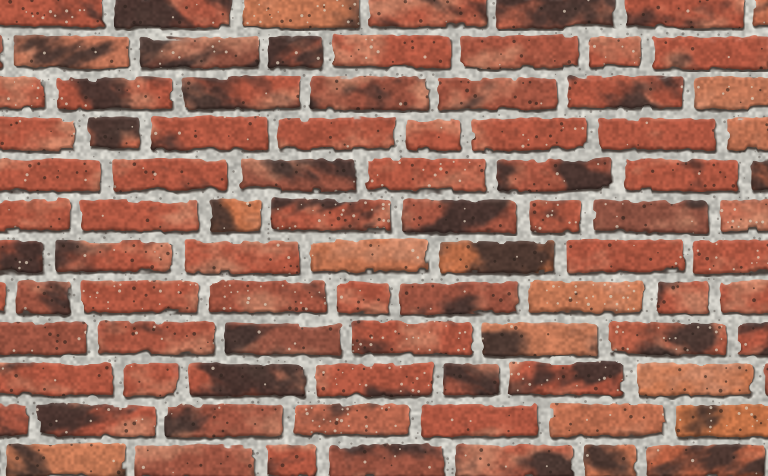
Give the GLSL for this texture, as a WebGL 2 fragment shader.

```glsl
#version 300 es
precision highp float;
// Weathered red brick wall: stretcher courses alternating with courses that carry half bricks.
uniform vec2 u_resolution;
out vec4 fragColor;

const float COURSES = 11.63;   // courses per canvas height
const float COURSE_SHIFT = 0.232;
const float BRICK_PITCH = 3.124; // full brick plus joint, in course heights
const float JOINT = 0.2;
const float HALF_HEIGHT = 0.405;

const vec3 MORTAR = vec3(0.77, 0.76, 0.73);
const vec3 BROWN = vec3(0.47, 0.30, 0.25);
const vec3 RED = vec3(0.66, 0.33, 0.25);
const vec3 SALMON = vec3(0.77, 0.53, 0.42);
const vec3 ORANGE = vec3(0.77, 0.47, 0.28);
const vec3 CHAR = vec3(0.22, 0.18, 0.17);
const vec3 SHADOW = vec3(0.17, 0.13, 0.11);
const vec3 LIME = vec3(0.85, 0.79, 0.71);

// Sideways start of each course, in brick pitches
const float OFFSETS[12] = float[12](0.85, 2.06, 0.39, 0.64, 0.83, 1.59,
                                    0.39, 0.09, 0.72, 0.93, 0.25, 2.02);

float hash(vec2 p) {
    vec3 a = fract(p.xyx * 0.1031);
    a += dot(a, a.yzx + 33.33);
    return fract((a.x + a.y) * a.z);
}

float noise(vec2 p) {
    vec2 i = floor(p), f = fract(p);
    f = f * f * (3.0 - 2.0 * f);
    return mix(mix(hash(i), hash(i + vec2(1, 0)), f.x),
               mix(hash(i + vec2(0, 1)), hash(i + 1.0), f.x), f.y);
}

float fbm(vec2 p) {
    float sum = 0.0, weight = 0.53;
    for (int i = 0; i < 4; i++) {
        sum += weight * noise(p);
        p = mat2(1.6, 1.2, -1.2, 1.6) * p + 7.3;
        weight *= 0.5;
    }
    return sum;
}

float boxDistance(vec2 p, vec2 halfSize, float radius) {
    vec2 d = abs(p) - halfSize + radius;
    return length(max(d, 0.0)) + min(max(d.x, d.y), 0.0) - radius;
}

// Scattered round dots, one at most per grid cell
float specks(vec2 p, float density, float soft) {
    vec2 cell = floor(p);
    vec2 centre = 0.3 + 0.4 * vec2(hash(cell + 3.7), hash(cell + 9.1));
    float radius = mix(0.1, 0.28, hash(cell + 5.3));
    float spot = 1.0 - smoothstep(radius - soft, radius + soft, length(fract(p) - centre));
    return spot * step(hash(cell + 1.9), density);
}

// Returns x from the brick centre, the cell width and the brick number
vec3 brickCell(float x, int course) {
    float t = x / BRICK_PITCH - OFFSETS[course];
    if (course % 2 == 0) return vec3((fract(t) - 0.5) * BRICK_PITCH, BRICK_PITCH, floor(t));
    float group = floor(t / 2.5);
    float s = t - 2.5 * group;
    float index = floor(s + 0.5);
    float width = index < 0.5 ? 0.5 : 1.0;
    float centre = index < 0.5 ? 0.25 : index;
    return vec3((s - centre) * BRICK_PITCH, width * BRICK_PITCH, group * 3.0 + index);
}

vec3 brickColor(vec2 p, vec2 q, vec2 id, float aa) {
    vec2 seed = 40.0 * vec2(hash(id + 2.0), hash(id + 8.0));
    float tone = hash(id + 4.0);
    vec3 color = mix(BROWN, RED, smoothstep(-0.2, 0.4, tone));
    color = mix(color, mix(ORANGE, SALMON, hash(id + 6.0)), 0.75 * smoothstep(0.7, 1.0, tone));
    // Pale bloom and dark firing stains
    float bloom = fbm(p * vec2(0.8, 1.3) + seed);
    color = mix(color, SALMON, 0.75 * smoothstep(0.5, 0.78, bloom));
    float slant = 2.0 * hash(id + 11.0) - 1.0;
    float stain = fbm(vec2(p.x + slant * p.y, p.y) * vec2(0.85, 1.1) + seed.yx + 60.0);
    float limit = mix(0.78, 0.4, hash(id + 14.0));
    color = mix(color, CHAR, 0.85 * smoothstep(limit - 0.05, limit + 0.17, stain));
    // Grain, pits and lime flecks
    color *= 0.8 + 0.24 * noise(q * 13.0) + 0.2 * fbm(q * 4.0);
    color = mix(color, SHADOW, 0.6 * specks(q * 6.0, 0.09, aa * 6.0));
    float flecked = step(0.72, hash(id + 17.0));
    return mix(color, LIME, 0.75 * specks(q * 7.0 + 5.0, 0.03 + 0.14 * flecked, aa * 7.0));
}

void main() {
    vec2 uv = gl_FragCoord.xy / u_resolution.y;
    float aa = 0.7 * COURSES / u_resolution.y;
    vec2 q = vec2(uv.x, 1.0 - uv.y) * COURSES + vec2(0.0, COURSE_SHIFT);
    int course = clamp(int(floor(q.y)), 0, 11);
    vec3 cell = brickCell(q.x, course);
    vec2 id = vec2(cell.z + 20.0, float(course) * 7.0 + 3.0);
    // Uneven size, tilt and chipped outline
    vec2 p = vec2(cell.x, fract(q.y) - 0.5);
    p.y += p.x * 0.035 * (hash(id) - 0.5) + 0.04 * (hash(id + 1.0) - 0.5);
    vec2 halfSize = vec2(0.5 * (cell.y - JOINT), HALF_HEIGHT)
                  - vec2(0.07, 0.03) * vec2(hash(id + 5.0), hash(id + 7.0));
    vec2 bend = vec2(noise(q * 1.4 + id), noise(q * 1.4 + id + 31.0)) - 0.5;
    float chip = 0.05 * (noise(q * 7.0) - 0.5) + 0.07 * smoothstep(0.62, 0.85, noise(q * 3.1 + 17.0));
    vec2 warped = p + 0.06 * bend;
    float edge = boxDistance(warped, halfSize, 0.07) + chip;
    float shade = boxDistance(warped - vec2(0.025, 0.06), halfSize, 0.07) + chip;
    // Gritty mortar with the shadow below each brick
    vec3 color = MORTAR * (0.76 + 0.26 * noise(q * 12.0) + 0.22 * fbm(q * 3.0));
    color = mix(color, SHADOW, 0.35 * specks(q * 8.0, 0.12, aa * 8.0));
    color = mix(color, SHADOW, 0.8 * (1.0 - smoothstep(-0.02 - aa, 0.02 + aa, shade)));
    // Brick face: lit upper rim, darker lower rim
    vec3 face = brickColor(p, q, id, aa);
    float rim = smoothstep(-0.1, 0.0, edge);
    face *= 1.0 - 0.35 * rim * smoothstep(-0.1, 0.35, p.y);
    face += 0.08 * rim * (1.0 - smoothstep(-0.3, 0.1, p.y));
    fragColor = vec4(mix(color, face, 1.0 - smoothstep(-aa, aa, edge)), 1.0);
}
```
